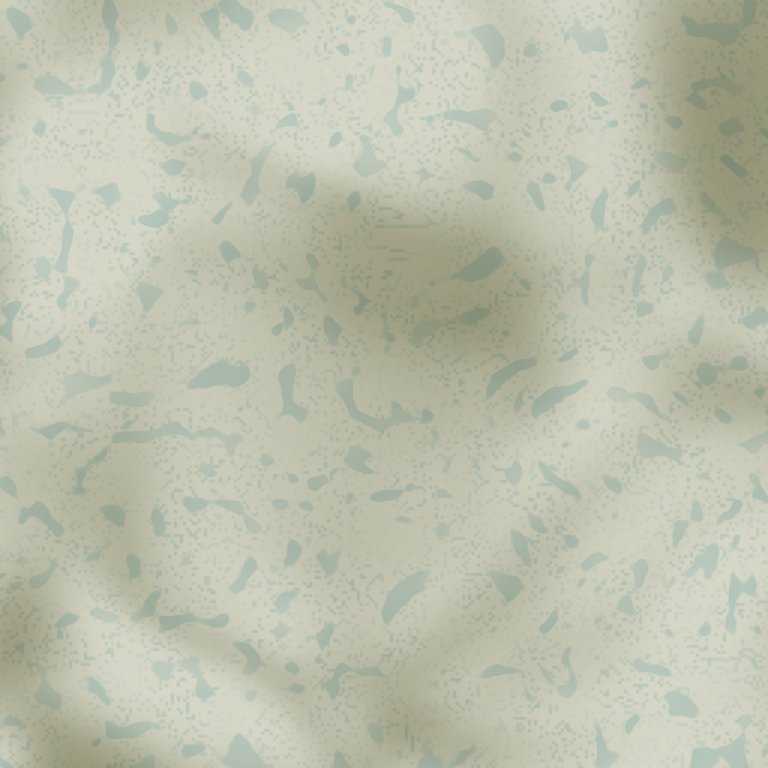
Give the GLSL for this texture, as a WebGL 2 fragment shader.

```glsl
#version 300 es
precision highp float;
// Weathered cream surface with soft olive folds, grey-blue flecks and fine speckle.

uniform vec2 u_resolution;
out vec4 fragColor;

// Pseudo-random gradient in [-1, 1] for a lattice point
vec2 latticeGradient(vec2 cell) {
    uvec2 k = uvec2(ivec2(cell) + 4096);
    uint h = k.x * 1597334677u ^ k.y * 3812015801u;
    h = (h ^ (h >> 15)) * 2246822519u;
    h = (h ^ (h >> 13)) * 3266489917u;
    h ^= h >> 16;
    return vec2(h & 65535u, h >> 16) / 32767.5 - 1.0;
}

float gradientNoise(vec2 p) {
    vec2 i = floor(p), f = p - i;
    vec2 u = f * f * f * (f * (f * 6.0 - 15.0) + 10.0);
    float a = dot(latticeGradient(i), f);
    float b = dot(latticeGradient(i + vec2(1, 0)), f - vec2(1, 0));
    float c = dot(latticeGradient(i + vec2(0, 1)), f - vec2(0, 1));
    float d = dot(latticeGradient(i + 1.0), f - 1.0);
    return mix(mix(a, b, u.x), mix(c, d, u.x), u.y);
}

vec2 noisePair(vec2 p) {
    return vec2(gradientNoise(p), gradientNoise(p + vec2(37.3, 71.9)));
}

// Height field stretched by a slow warp, so flecks lengthen in varied directions
float fleckField(vec2 p) {
    return gradientNoise(p * 29.0 + 2.8 * noisePair(p * 5.0 + 11.0));
}

// Coarsely sampled contour bands break up into dots and broken rings
float speckCell(vec2 cell) {
    float phase = fract(fleckField((cell + 0.5) / 256.0) * 11.0);
    return smoothstep(0.79, 0.87, phase);
}

float speckle(vec2 p) {
    vec2 g = p * 256.0 - 0.5;
    vec2 i = floor(g), u = smoothstep(0.0, 1.0, g - i);
    float low = mix(speckCell(i), speckCell(i + vec2(1, 0)), u.x);
    float high = mix(speckCell(i + vec2(0, 1)), speckCell(i + 1.0), u.x);
    return mix(low, high, u.y);
}

void main() {
    vec2 p = gl_FragCoord.xy / u_resolution.y;

    // Broad folds of light and shade
    vec2 fold = p * 2.9 + 0.8 * noisePair(p * 2.4 + 5.0);
    float light = 0.7 + 1.35 * gradientNoise(fold + 19.0)
                + 0.5 * gradientNoise(fold * 2.1 + 43.0);
    light = mix(light, smoothstep(0.0, 1.0, light), 0.6);
    vec3 color = mix(vec3(0.57, 0.57, 0.455), vec3(0.835, 0.84, 0.775), clamp(light, 0.0, 1.0));

    // Ragged flecks of uneven strength
    float strength = clamp(0.85 + 0.8 * gradientNoise(p * 13.0 + 7.0), 0.5, 1.0);
    float ragged = fleckField(p) + 0.12 * gradientNoise(p * 75.0 + 3.0);
    float fleck = smoothstep(0.16, 0.25, ragged) * strength;

    // Fine speckle gathered in loose patches
    float density = smoothstep(-0.3, 0.25, gradientNoise(p * 15.0 + 61.0));
    float stain = max(fleck, speckle(p) * mix(0.2, 0.9, density));
    color *= mix(vec3(1.0), vec3(0.845, 0.92, 0.945), stain);

    fragColor = vec4(color, 1.0);
}
```
